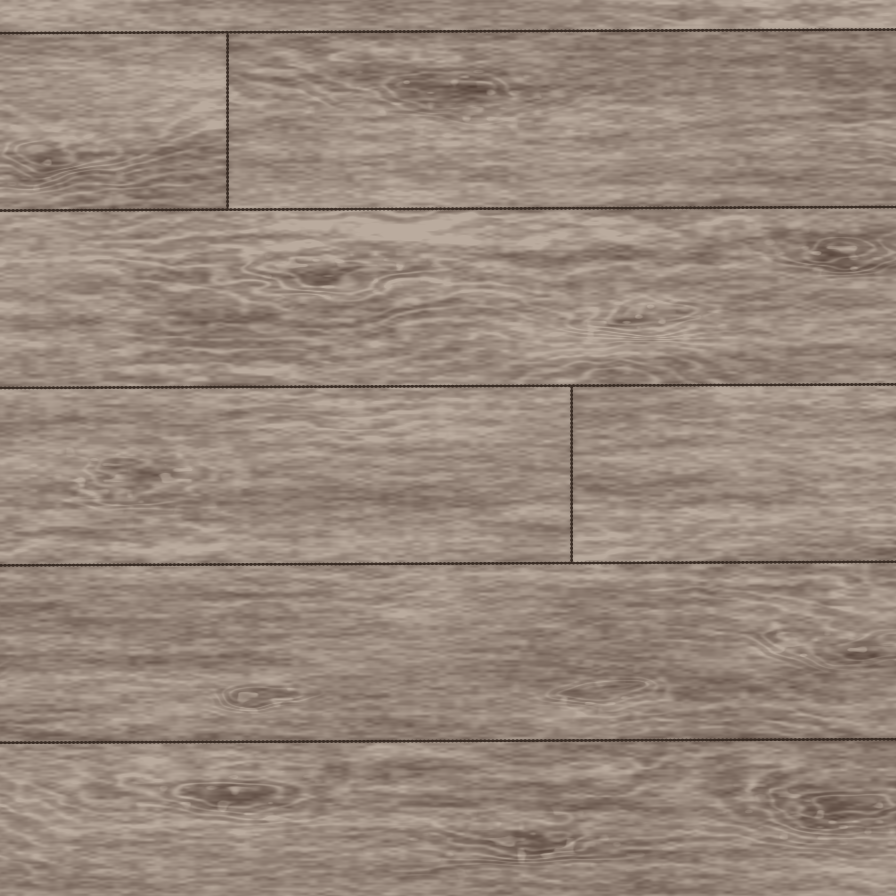
Give the GLSL for this texture, as a WebGL 1 fragment shader.

```glsl
precision highp float;

uniform vec2 u_resolution;

const float PITCH = 0.198;        // board width
const float BOARD_LENGTH = 2.0;
const float STAGGER = 0.808;      // joint shift from row to row
const float FIRST_SEAM = 0.171;
const float FIRST_JOINT = -0.17;
const float TILT = 0.004;
const float SEAM_HALF = 0.0013;
const float KNOT_SPACING = 0.34;
const float TAU = 6.28318;

const vec3 DARK_WOOD = vec3(0.42, 0.35, 0.31);
const vec3 PALE_WOOD = vec3(0.69, 0.63, 0.58);
const vec3 SEAM_COLOR = vec3(0.20, 0.15, 0.12);

float hash(vec2 p) {
  return fract(sin(dot(p, vec2(127.1, 311.7))) * 43758.5453);
}

float noise(vec2 p) {
  vec2 i = floor(p);
  vec2 f = fract(p);
  f = f * f * (3.0 - 2.0 * f);
  float low = mix(hash(i), hash(i + vec2(1.0, 0.0)), f.x);
  float high = mix(hash(i + vec2(0.0, 1.0)), hash(i + 1.0), f.x);
  return mix(low, high, f.y);
}

float fbm(vec2 p) {
  float sum = 0.0;
  float weight = 0.55;
  for (int i = 0; i < 3; i++) {
    sum += weight * noise(p);
    p = p * 2.1 + 17.3;
    weight *= 0.5;
  }
  return sum / 0.9625;
}

// x: wide swelling of the grain, y: dark core
vec2 knots(vec2 p, float seed) {
  vec2 total = vec2(0.0);
  float cell = floor(p.x / KNOT_SPACING);
  vec2 ragged = vec2(noise(p * vec2(25.0, 60.0) + seed),
                     noise(p * vec2(18.0, 70.0) - seed)) - 0.5;
  for (int i = -1; i <= 1; i++) {
    vec2 id = vec2(cell + float(i), seed);
    float present = step(0.35, hash(id + 3.7));
    vec2 center = vec2((id.x + 0.2 + 0.6 * hash(id)) * KNOT_SPACING,
                       PITCH * (0.2 + 0.6 * hash(id + 8.1)));
    vec2 d = p - center + ragged * vec2(0.05, 0.022);
    float size = mix(0.7, 1.3, hash(id + 5.3));
    vec2 wide = d / (vec2(0.085, 0.026) * size);
    vec2 core = d / (vec2(0.032, 0.011) * size);
    total += present * vec2(exp(-dot(wide, wide)), exp(-dot(core, core)));
  }
  return total;
}

// Growth rings bent into arches around the knots
float growthRings(vec2 p, float seed, float swelling) {
  float warp = 8.0 * fbm(p * vec2(3.2, 8.0) + seed);
  float wobble = 0.6 * noise(p * vec2(40.0, 130.0) + seed);
  float wave = 0.5 + 0.5 * sin(TAU * (p.y * 45.0 + warp + wobble + 3.5 * swelling));
  return wave * wave - 0.375;
}

float woodTone(vec2 p, float seed) {
  vec2 knot = knots(p, seed);
  float broad = noise(p * vec2(3.0, 14.0) + seed) - 0.5;
  float streaks = fbm(p * vec2(5.0, 55.0) + seed) - 0.5;
  float fibres = noise(p * vec2(32.0, 220.0) + seed) - 0.5;
  float pores = noise(p * vec2(110.0, 360.0) + seed) - 0.5;
  float figured = smoothstep(0.45, 0.8, noise(p * vec2(4.0, 13.0) + seed + 9.0));
  float bold = step(0.75, hash(vec2(seed, 2.0)));
  float ringStrength = 0.07 + 0.28 * max(figured, min(knot.x, 1.0)) + 0.12 * bold;
  float fleck = smoothstep(0.68, 0.9, noise(p * vec2(75.0, 170.0) - seed));

  float tone = 0.64 + 0.12 * (hash(vec2(seed, 6.0)) - 0.5);
  tone += 0.38 * broad + 0.8 * streaks + 0.38 * fibres + 0.42 * pores;
  tone += ringStrength * growthRings(p, seed, knot.x);
  tone -= 0.12 * knot.x + 0.36 * knot.y;
  tone += fleck * (0.05 + 0.45 * min(knot.x, 1.0));
  return clamp(tone, -0.3, 1.15);
}

// Seam with a finely beaded edge
float seamLine(float dist, float along, float aa) {
  float halfWidth = SEAM_HALF * (1.0 + 0.22 * sin(TAU * along / 0.0045));
  return 1.0 - smoothstep(halfWidth - aa, halfWidth + aa, dist);
}

void main() {
  vec2 uv = gl_FragCoord.xy / u_resolution;
  float aa = 0.6 / min(u_resolution.x, u_resolution.y);

  // Staggered rows of long boards
  float rowPos = (uv.y - TILT * uv.x - FIRST_SEAM) / PITCH;
  float row = floor(rowPos);
  float boardPos = (uv.x - FIRST_JOINT - STAGGER * row) / BOARD_LENGTH;
  vec2 p = vec2(fract(boardPos) * BOARD_LENGTH, fract(rowPos) * PITCH);
  float seed = floor(50.0 * hash(vec2(row, floor(boardPos)) + 4.0));

  vec3 color = mix(DARK_WOOD, PALE_WOOD, woodTone(p, seed));

  // Seams and their soft shading
  vec2 edge = min(p, vec2(BOARD_LENGTH, PITCH) - p);
  float seam = max(seamLine(edge.y, uv.x, aa), seamLine(edge.x, uv.y, aa));
  color *= 1.0 - 0.1 * exp(-min(edge.x, edge.y) / 0.003);
  color = mix(color, SEAM_COLOR, 0.92 * seam);

  gl_FragColor = vec4(color, 1.0);
}
```
